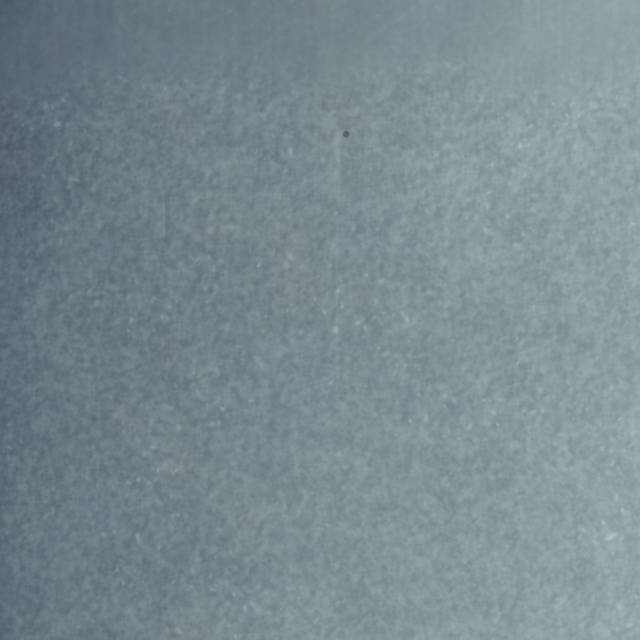
This texture is drawn by a three.js fragment shader. Its source:

```glsl
// Worn blue-grey sheet metal: a soft sideways light gradient with cloudy stains,
// fine slanted grain, clustered pale flecks, faint upright brushing and scratches.
// Built from value noise, with the flecks scattered as small ellipses on a jittered grid.

#define DARK_METAL vec3(0.345, 0.408, 0.445)
#define LIGHT_METAL vec3(0.570, 0.640, 0.648)
#define GRAIN_SCALE 120.0
#define GRAIN_AMOUNT 0.50
#define CLOUD_AMOUNT 0.26
#define BRUSH_AMOUNT 0.05
#define FLECK_CELLS 62.0
#define FLECK_AMOUNT 0.46
#define SEAM_X 0.527

varying vec2 vUv;

float hash(vec2 p) {
  return fract(sin(dot(p, vec2(127.1, 311.7))) * 43758.5453);
}

float noise(vec2 p) {
  vec2 cell = floor(p);
  vec2 f = fract(p);
  f = f * f * (3.0 - 2.0 * f);
  float low = mix(hash(cell), hash(cell + vec2(1.0, 0.0)), f.x);
  float high = mix(hash(cell + vec2(0.0, 1.0)), hash(cell + vec2(1.0, 1.0)), f.x);
  return mix(low, high, f.y);
}

float fbm(vec2 p) {
  float sum = 0.0;
  float weight = 0.5;
  for (int i = 0; i < 4; i++) {
    sum += weight * noise(p);
    p = mat2(1.6, 1.2, -1.2, 1.6) * p + 7.3;
    weight *= 0.5;
  }
  return sum / 0.9375;
}

mat2 rotation(float angle) {
  float c = cos(angle);
  float s = sin(angle);
  return mat2(c, s, -s, c);
}

// Two layers of short grains, slightly longer than wide, centred on zero
float grain(vec2 uv) {
  vec2 p = rotation(0.45) * uv * GRAIN_SCALE * vec2(1.0, 0.8);
  float coarse = noise(p) - 0.5;
  float fine = noise(rotation(-0.8) * uv * GRAIN_SCALE * 1.7 + 31.0) - 0.5;
  return 0.55 * coarse + 0.45 * fine;
}

// Pale elongated specks, kept only where the cluster value is high
float flecks(vec2 uv, float cluster) {
  vec2 p = uv * FLECK_CELLS;
  vec2 home = floor(p);
  float sum = 0.0;
  for (int j = -1; j <= 1; j++) {
    for (int i = -1; i <= 1; i++) {
      vec2 cell = home + vec2(float(i), float(j));
      vec2 center = cell + vec2(hash(cell + 3.1), hash(cell + 8.7));
      float angle = (hash(cell + 15.2) - 0.5) * 2.4;
      vec2 d = rotation(angle) * (p - center);
      float size = mix(0.16, 0.34, hash(cell + 21.9));
      float shape = exp(-dot(d * vec2(1.4, 0.9), d * vec2(1.4, 0.9)) / (size * size));
      float strength = pow(hash(cell + 42.4), 3.0);
      sum += shape * strength;
    }
  }
  return min(sum, 1.0) * cluster;
}

// Upright scratch with soft ends
float scratch(vec2 uv, float x, float bottom, float top, float width) {
  float offset = (uv.x - x) / width;
  float across = exp(-offset * offset);
  float along = smoothstep(bottom, bottom + 0.02, uv.y) * (1.0 - smoothstep(top - 0.02, top, uv.y));
  return across * along;
}

void main() {
  vec2 uv = vUv;

  // Light falls from the right and levels off; the upper left stays darkest
  float light = 0.13 + 1.15 * uv.x - 0.30 * uv.x * uv.x;
  light += 0.12 * (1.0 - uv.x) * (0.5 - uv.y);
  light -= 0.12 * exp(-uv.x * 14.0);
  light -= 0.10 * smoothstep(0.80, 1.0, uv.y) * (1.0 - 0.4 * uv.x);
  light += CLOUD_AMOUNT * (fbm(uv * 4.0 + 2.0) - 0.5);
  light += 0.6 * CLOUD_AMOUNT * (fbm(uv * 19.0 + 50.0) - 0.5);

  // The top band is smoother and shows the brushing
  float worn = 1.0 - 0.65 * smoothstep(0.84, 0.95, uv.y + 0.05 * noise(uv * 6.0));
  light += GRAIN_AMOUNT * worn * grain(uv);
  light += BRUSH_AMOUNT * (noise(uv * vec2(150.0, 9.0)) - 0.5) * (1.7 - worn);

  // Flecks gather in patches
  float cluster = 0.3 + 0.7 * smoothstep(0.45, 0.68, fbm(uv * 9.0 + 13.0));
  light += FLECK_AMOUNT * worn * flecks(uv, cluster);

  // Scratches and one dark pit
  light += 0.20 * scratch(uv, SEAM_X, 0.67, 0.81, 0.006);
  light += 0.08 * scratch(uv, SEAM_X, 0.38, 0.66, 0.002);
  light += 0.20 * scratch(uv, 0.256, 0.62, 0.70, 0.002);
  light -= 0.60 * (1.0 - smoothstep(0.003, 0.007, length(uv - vec2(0.541, 0.790))));

  // Slight drift between bluer and greener grey
  vec3 color = mix(DARK_METAL, LIGHT_METAL, light);
  float tint = fbm(uv * 11.0 + 80.0) - 0.5;
  color += 0.02 * tint * vec3(-0.8, 0.2, 0.5);
  gl_FragColor = vec4(color, 1.0);
}
```
